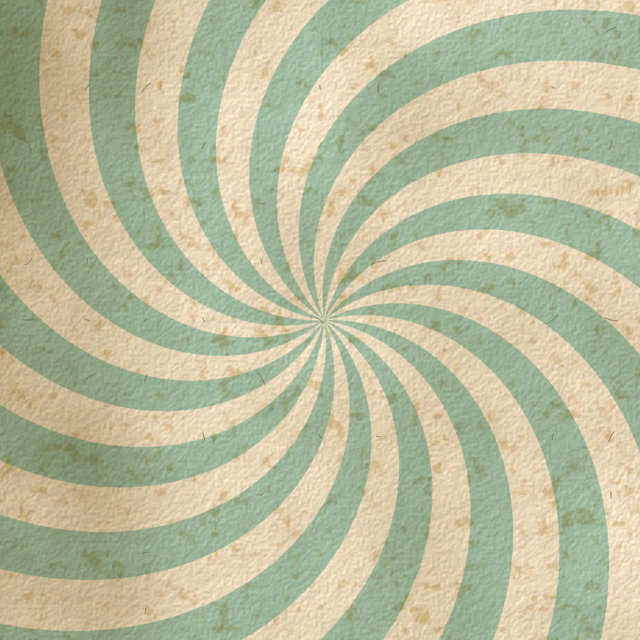
This background is drawn by a three.js fragment shader. Its source:

```glsl
#define CENTER vec2(0.5065, 0.4995)
#define RAYS 15.0
#define TWIST 2.0
#define PHASE 0.607
#define EDGE 0.0013
#define GRAIN 0.32
#define FIBER_CELLS 11.0
#define GREEN vec3(0.645, 0.752, 0.650)
#define CREAM vec3(0.950, 0.882, 0.772)
#define STAIN vec3(0.80, 0.77, 0.69)

varying vec2 vUv;

const float TAU = 6.2831853;

float hash(vec2 p) {
  vec3 q = fract(vec3(p.xyx) * 0.1031);
  q += dot(q, q.yzx + 33.33);
  return fract((q.x + q.y) * q.z);
}

float noise(vec2 p) {
  vec2 cell = floor(p);
  vec2 f = fract(p);
  f = f * f * (3.0 - 2.0 * f);
  float low = mix(hash(cell), hash(cell + vec2(1.0, 0.0)), f.x);
  float high = mix(hash(cell + vec2(0.0, 1.0)), hash(cell + vec2(1.0)), f.x);
  return mix(low, high, f.y);
}

float fbm(vec2 p) {
  float sum = 0.0;
  float amplitude = 0.5;
  for (int i = 0; i < 4; i++) {
    sum += amplitude * noise(p);
    p = mat2(0.8, -0.6, 0.6, 0.8) * p * 2.03 + 17.3;
    amplitude *= 0.5;
  }
  return sum;
}

// Coverage of the green arms, with edges of even width
float swirl(vec2 uv) {
  vec2 p = uv - CENTER;
  float r = length(p);
  float angle = atan(p.y, p.x + 1e-6) + TWIST * r;
  float turn = fract(angle * RAYS / TAU - PHASE + 0.25);
  float bend = sqrt(1.0 + TWIST * TWIST * r * r);
  float dist = (0.25 - abs(turn - 0.5)) * TAU * r / (RAYS * bend);
  return smoothstep(-EDGE, EDGE, dist);
}

// Soft round patch
float patchAt(vec2 uv, vec2 center, vec2 size) {
  vec2 d = (uv - center) / size;
  return exp(-dot(d, d));
}

// Worn areas, deepest along the left side
float wear(vec2 uv) {
  float t = 0.55 * exp(-uv.x * 5.5);
  t += 0.50 * patchAt(uv, vec2(0.02, 0.98), vec2(0.20, 0.32));
  t += 0.40 * patchAt(uv, vec2(0.20, 0.96), vec2(0.06, 0.22));
  t += 0.35 * patchAt(uv, vec2(0.13, 0.28), vec2(0.09, 0.12));
  t += 0.30 * patchAt(uv, vec2(0.07, 0.14), vec2(0.10, 0.10));
  t += 0.18 * patchAt(uv, vec2(0.25, 0.04), vec2(0.16, 0.10));
  t *= 0.65 + 0.7 * fbm(uv * 7.0);
  return t + 1.1 * (fbm(uv * vec2(6.0, 5.0) + 4.0) - 0.30);
}

// Height of the paper pulp
float pulp(vec2 uv) {
  return 0.6 * fbm(uv * 85.0) + 0.4 * noise(uv * 230.0);
}

// Short scattered hairs
float fibers(vec2 uv) {
  vec2 p = uv * FIBER_CELLS;
  vec2 cell = floor(p);
  vec2 local = fract(p) - 0.5;
  float turn = TAU * hash(cell + 5.1);
  vec2 dir = vec2(cos(turn), sin(turn));
  float along = dot(local, dir);
  float across = dot(local, vec2(-dir.y, dir.x)) + 1.2 * along * along;
  float halfLength = 0.04 + 0.12 * hash(cell + 9.7);
  float line = 1.0 - smoothstep(0.004, 0.018, abs(across));
  line *= 1.0 - smoothstep(halfLength * 0.7, halfLength, abs(along));
  return line * step(0.80, hash(cell + 2.3));
}

void main() {
  vec3 color = mix(CREAM, GREEN, swirl(vUv));

  // Stains and mottling
  color *= mix(vec3(1.0), STAIN, clamp(wear(vUv), 0.0, 1.3));
  float speckle = smoothstep(0.55, 0.78, fbm(vUv * 60.0 + 8.0));
  color *= mix(vec3(1.0), vec3(0.92, 0.87, 0.75), speckle);

  // Relief lit from the upper left
  vec2 stepToLight = vec2(-0.0022, 0.0022);
  float relief = pulp(vUv) - pulp(vUv + stepToLight);
  color *= 1.0 + GRAIN * relief;

  color = mix(color, vec3(0.42, 0.38, 0.24), 0.5 * fibers(vUv));
  gl_FragColor = vec4(clamp(color, 0.0, 1.0), 1.0);
}
```
